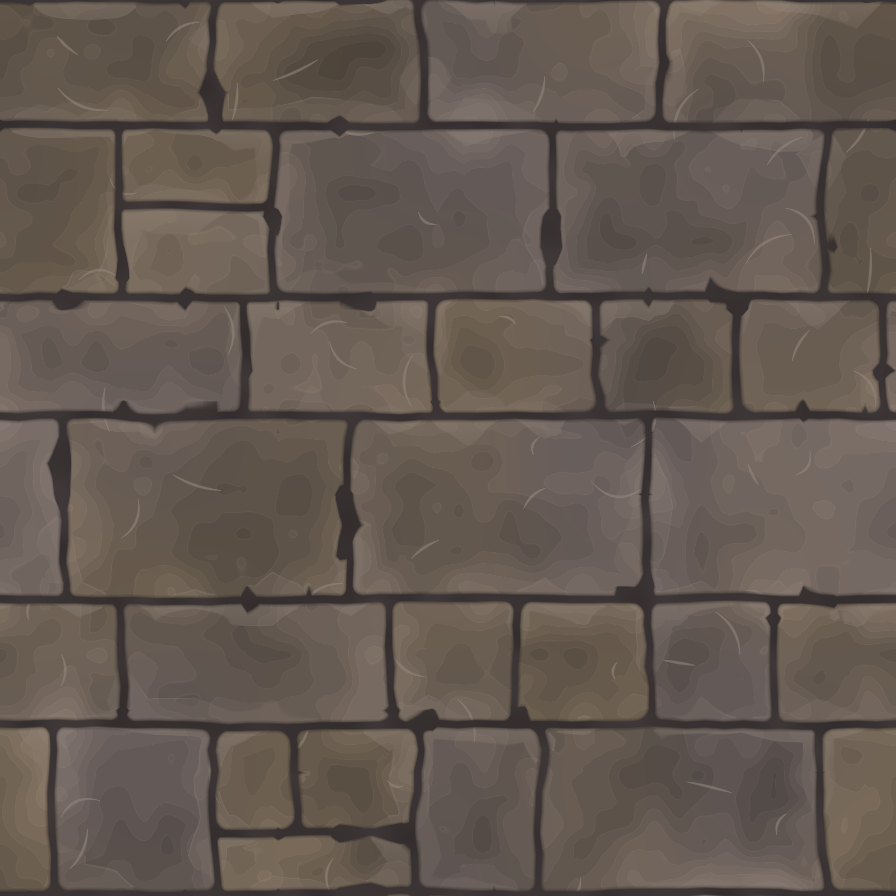
Write a three.js fragment shader that draws this texture.

```glsl
#define GAP 0.0042
#define SOFT 0.0012
#define WOBBLE vec2(0.011, 0.005)
#define CHIP_DEPTH 0.065
#define BEVEL_DEPTH 0.055
#define TONE_STEPS 18.0
#define SCRATCH_CELLS 10.0
#define SCRATCH_WIDTH 0.0016
#define MORTAR vec3(0.225, 0.198, 0.198)
#define GREY_STONE vec3(0.378, 0.340, 0.328)
#define BROWN_STONE vec3(0.412, 0.362, 0.306)
#define HIGHLIGHT vec3(0.570, 0.520, 0.480)

varying vec2 vUv;

float hash(vec2 p) {
  vec3 q = fract(p.xyx * 0.1031);
  q += dot(q, q.yzx + 33.33);
  return fract((q.x + q.y) * q.z);
}

// Tiling value noise with n cells; curve 0 gives angular facets, 1 smooth hills
float noise(vec2 uv, float n, float curve) {
  vec2 p = uv * n, i = floor(p), f = fract(p);
  f = mix(f, f * f * (3.0 - 2.0 * f), curve);
  vec2 a = mod(i, n), b = mod(i + 1.0, n);
  float seed = n * 7.0;
  return mix(mix(hash(a + seed), hash(vec2(b.x, a.y) + seed), f.x),
             mix(hash(vec2(a.x, b.y) + seed), hash(b + seed), f.x), f.y);
}

float mottling(vec2 uv) {
  return 0.48 * noise(uv, 7.0, 1.0) + 0.32 * noise(uv, 15.0, 1.0)
       + 0.20 * noise(uv, 37.0, 1.0);
}

// Bounds of the stone at p: six courses, y running down
void findStone(vec2 p, out vec2 lo, out vec2 hi) {
  vec2 course = vec2(0.0, 0.143);
  vec4 joints = vec4(0.236, 0.469, 0.737, 0.737);
  float last = 0.737;
  if (p.y > 0.813) {
    course = vec2(0.813, 1.0); joints = vec4(0.061, 0.240, 0.466, 0.604); last = 0.919;
  } else if (p.y > 0.672) {
    course = vec2(0.672, 0.813); joints = vec4(0.135, 0.437, 0.574, 0.725); last = 0.862;
  } else if (p.y > 0.468) {
    course = vec2(0.468, 0.672); joints = vec4(0.073, 0.393, 0.723, 0.723); last = 0.723;
  } else if (p.y > 0.334) {
    course = vec2(0.334, 0.468); joints = vec4(0.271, 0.483, 0.668, 0.823); last = 0.986;
  } else if (p.y > 0.143) {
    course = vec2(0.143, 0.334); joints = vec4(0.134, 0.307, 0.616, 0.919); last = 0.919;
  }
  vec4 l = fract(p.x - joints), r = fract(joints - p.x);
  float left = min(min(min(l.x, l.y), min(l.z, l.w)), fract(p.x - last));
  float right = min(min(min(r.x, r.y), min(r.z, r.w)), fract(last - p.x));
  lo = vec2(p.x - left, course.x);
  hi = vec2(p.x + right, course.y);

  // Two blocks are divided into smaller stones
  bool upperBlock = course.x == 0.143 && p.x > 0.134 && p.x < 0.307;
  bool lowerBlock = course.x == 0.813 && p.x > 0.240 && p.x < 0.466;
  float split = upperBlock ? 0.2335 : 0.933;
  if (upperBlock || lowerBlock) {
    if (p.y < split) hi.y = split; else lo.y = split;
    if (lowerBlock && p.y < split) {
      if (p.x < 0.331) hi.x = 0.331; else lo.x = 0.331;
    }
  }
}

// Short, bent, tapering scratches scattered over a jittered grid
float scratches(vec2 uv) {
  vec2 cell = floor(uv * SCRATCH_CELLS);
  float mark = 0.0;
  for (int y = -1; y <= 1; y++) for (int x = -1; x <= 1; x++) {
    vec2 c = cell + vec2(float(x), float(y)), id = mod(c, SCRATCH_CELLS);
    vec2 jitter = vec2(hash(id + 11.0), hash(id + 23.0));
    vec2 q = uv - (c + jitter) / SCRATCH_CELLS;
    float angle = 6.2832 * hash(id + 37.0);
    q = vec2(q.x * cos(angle) + q.y * sin(angle), q.y * cos(angle) - q.x * sin(angle));
    float size = mix(0.010, 0.032, hash(id + 41.0));
    float t = q.x / size;
    float offset = abs(q.y - size * (hash(id + 53.0) - 0.5) * t * t);
    float width = SCRATCH_WIDTH * max(1.0 - t * t, 0.0);
    float line = 1.0 - smoothstep(width * 0.4, width + 0.0008, offset);
    mark = max(mark, line * step(abs(t), 1.0) * step(0.45, hash(id + 67.0)));
  }
  return mark;
}

void main() {
  vec2 uv = vec2(vUv.x, 1.0 - vUv.y);
  vec2 bend = vec2(noise(uv, 13.0, 1.0), noise(uv, 11.0, 1.0)) - 0.5;
  bend += 0.5 * (vec2(noise(uv, 43.0, 0.0), noise(uv, 47.0, 0.0)) - 0.5);
  vec2 p = fract(uv + vec2(0.0, 0.003) + WOBBLE * bend);
  vec2 lo, hi;
  findStone(p, lo, hi);
  vec2 center = (lo + hi) * 0.5;
  vec2 id = floor(fract(center) * 193.0 + 0.5);

  // Rounded block with angular chips bitten from its edge
  float corner = mix(0.005, 0.014, hash(id));
  vec2 q = abs(p - center) - (hi - lo) * 0.5 + GAP + corner;
  float d = length(max(q, 0.0)) + min(max(q.x, q.y), 0.0) - corner;
  d += CHIP_DEPTH * max(noise(uv, 29.0, 0.0) - 0.76, 0.0);
  float inside = max(-d, 0.0);

  // Stepped mottling, lighter toward the rim, with fine contours
  float tone = mottling(uv);
  vec2 slope = vec2(mottling(uv + vec2(0.001, 0.0)), mottling(uv + vec2(0.0, 0.001))) - tone;
  float rim = 1.0 - smoothstep(0.0, 0.055, inside);
  float shade = 0.98 + 0.62 * (tone - 0.5) + 0.10 * rim + 0.12 * (hash(id + 5.0) - 0.5);
  float level = shade * TONE_STEPS;
  float steepness = max(length(slope) * 620.0 * TONE_STEPS, 1.0);
  float contour = 1.0 - smoothstep(0.0003, 0.0011, abs(fract(level + 0.5) - 0.5) / steepness);
  float hue = hash(id + 19.0) + 0.9 * (noise(uv, 6.0, 1.0) - 0.5);
  vec3 stone = mix(GREY_STONE, BROWN_STONE, clamp(hue, 0.0, 1.0));
  stone *= (floor(level) + 0.5) / TONE_STEPS + 0.045 * contour;

  // Faceted bevels, brightest along the top, with a pale ridge
  float depth = BEVEL_DEPTH * max(noise(uv, 23.0, 0.0) - 0.42, 0.0);
  float top = 1.0 - smoothstep(0.0, 0.045, p.y - lo.y);
  float bevel = 1.0 - smoothstep(depth - SOFT, depth + SOFT, inside);
  float ridge = 1.0 - smoothstep(0.0006, 0.0022, abs(inside - depth));
  ridge *= smoothstep(0.45, 0.75, noise(uv, 17.0, 1.0)) * step(0.003, depth);
  stone = mix(stone, HIGHLIGHT, bevel * (0.16 + 0.22 * top) + 0.38 * ridge * (1.0 - bevel));
  stone = mix(stone, HIGHLIGHT, 0.6 * scratches(uv));

  // Dark mortar and a narrow contact shadow
  stone *= mix(0.78, 1.0, smoothstep(0.0, 0.004, inside));
  vec3 mortar = MORTAR * (0.88 + 0.24 * noise(uv, 31.0, 1.0));
  gl_FragColor = vec4(mix(stone, mortar, smoothstep(-SOFT, SOFT, d)), 1.0);
}
```
